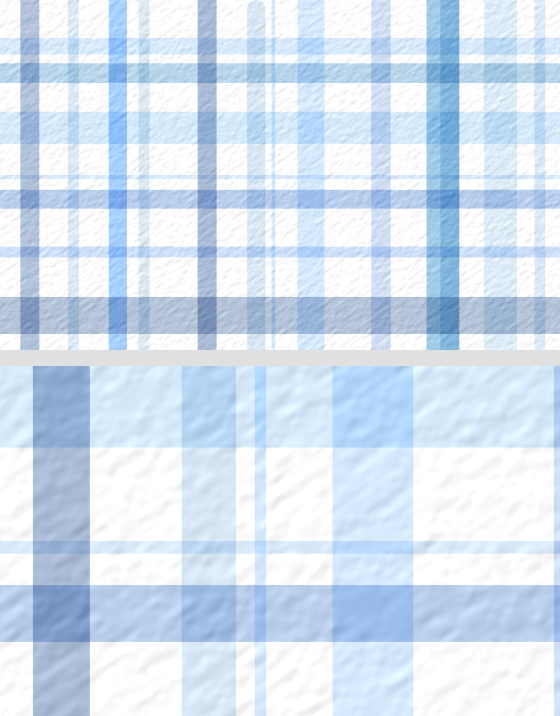
Top: the whole. Bottom: its middle third, enlarged.
Reproduce this pattern procedurally as a Shadertoy shader.

```glsl
// Stripes: x = centre, y = half width, in canvas heights
const vec2 WARP[13] = vec2[](
    vec2(0.0854, 0.0271), vec2(0.2094, 0.0156), vec2(0.3365, 0.0260), vec2(0.4115, 0.0156),
    vec2(0.5917, 0.0271), vec2(0.7323, 0.0260), vec2(0.7813, 0.0055), vec2(0.8885, 0.0385),
    vec2(1.0885, 0.0276), vec2(1.2656, 0.0469), vec2(1.2854, 0.0271), vec2(1.4302, 0.0469),
    vec2(1.5427, 0.0156));
const vec3 WARP_TINT[13] = vec3[](
    vec3(0.70, 0.77, 0.86), vec3(0.86, 0.92, 0.96), vec3(0.66, 0.82, 1.00), vec3(0.86, 0.92, 0.96),
    vec3(0.67, 0.74, 0.84), vec3(0.85, 0.91, 0.96), vec3(0.84, 0.92, 1.00), vec3(0.84, 0.92, 1.00),
    vec3(0.82, 0.88, 0.96), vec3(0.64, 0.80, 0.91), vec3(0.80, 0.90, 0.95), vec3(0.87, 0.93, 0.97),
    vec3(0.86, 0.92, 0.97));
const vec2 WEFT[7] = vec2[](
    vec2(0.868, 0.024), vec2(0.791, 0.028), vec2(0.635, 0.046), vec2(0.494, 0.006),
    vec2(0.431, 0.027), vec2(0.280, 0.0156), vec2(0.099, 0.053));
const vec3 WEFT_TINT[7] = vec3[](
    vec3(0.85, 0.92, 0.99), vec3(0.73, 0.84, 0.92), vec3(0.84, 0.92, 0.99), vec3(0.86, 0.92, 0.98),
    vec3(0.73, 0.81, 0.93), vec3(0.81, 0.88, 0.98), vec3(0.71, 0.77, 0.85));

float hash(vec2 cell) {
    uvec2 q = uvec2(ivec2(cell)) * uvec2(1597334673u, 3812015801u);
    uint n = (q.x ^ q.y) * 1597334673u;
    n = (n ^ (n >> 15u)) * 2246822519u;
    return float((n ^ (n >> 13u)) >> 8u) / 16777216.0;
}

float noise(vec2 p) {
    vec2 i = floor(p), f = fract(p);
    f = f * f * (3.0 - 2.0 * f);
    return mix(mix(hash(i), hash(i + vec2(1, 0)), f.x),
               mix(hash(i + vec2(0, 1)), hash(i + vec2(1, 1)), f.x), f.y);
}

// Paper height: short fibres leaning up to the right
float paperHeight(vec2 p) {
    vec2 fibre = mat2(0.82, -0.57, 0.57, 0.82) * p;
    return 0.65 * noise(fibre * vec2(48.0, 105.0)) + 0.35 * noise(fibre * vec2(110.0, 190.0) + 37.0);
}

float coverage(float dist) {
    float pixel = 1.0 / iResolution.y;
    return 1.0 - smoothstep(-0.5 * pixel, 0.5 * pixel, dist);
}

void mainImage(out vec4 fragColor, in vec2 fragCoord) {
    vec2 p = fragCoord / iResolution.y;
    vec3 color = vec3(0.995);

    // Translucent vertical stripes; one ends in a round cap at the top
    for (int i = 0; i < 13; i++) {
        float pastEnd = i == 5 ? max(p.y - 1.0 + WARP[i].y, 0.0) : 0.0;
        float dist = length(vec2(p.x - WARP[i].x, pastEnd)) - WARP[i].y;
        color *= mix(vec3(1.0), WARP_TINT[i], coverage(dist));
    }

    // Translucent horizontal stripes
    for (int i = 0; i < 7; i++) {
        float dist = abs(p.y - WEFT[i].x) - WEFT[i].y;
        color *= mix(vec3(1.0), WEFT_TINT[i], coverage(dist));
    }

    // Paper relief lit from the upper left
    vec2 toLight = vec2(-0.0017, 0.0026);
    float relief = paperHeight(p - toLight) - paperHeight(p + toLight);
    color += 0.13 * relief;

    fragColor = vec4(clamp(color, 0.0, 1.0), 1.0);
}
```
